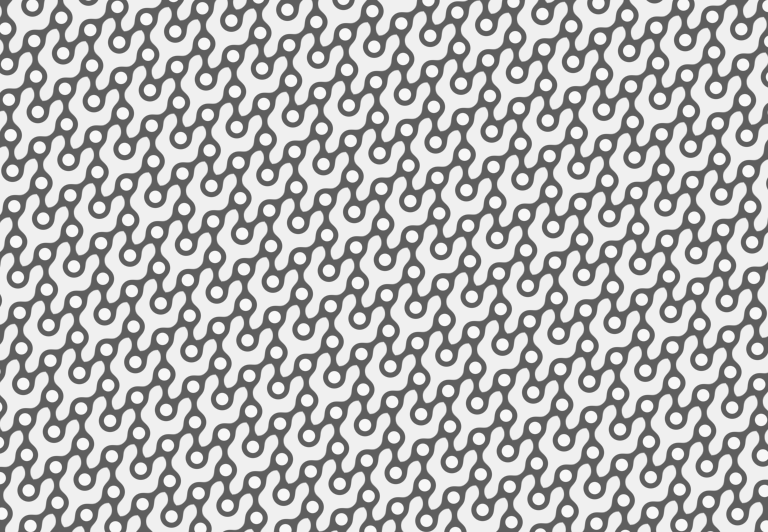
This pattern is drawn by a Shadertoy shader. Its source:

```glsl
// Interlocking pale wrench-shaped blobs and dots on a dark grey linked-ring network.

// Lengths are fractions of the canvas height.
const vec2 STEP_S = vec2(0.05438, -0.02315);  // dot lattice, open direction
const vec2 STEP_T = vec2(0.05100, 0.04362);   // dot lattice, linked direction
const vec2 ANCHOR = vec2(-0.1613, 0.0811);    // a cradled dot, from the centre
const float DOT_RADIUS = 0.0116;
const float RING_RADIUS = 0.0211;
const float LINK_RADIUS = 0.0050;
const float FILLET = 0.0126;
const float EDGE_SOFTNESS = 0.75;             // in pixels

const vec3 DARK_GREY = vec3(0.37);
const vec3 BLOB_WHITE = vec3(0.94);
const vec3 DOT_WHITE = vec3(0.97);

float segmentDistance(vec2 p, vec2 along) {
    float t = clamp(dot(p, along) / dot(along, along), 0.0, 1.0);
    return length(p - along * t);
}

float smoothMin(float a, float b, float k) {
    float h = max(k - abs(a - b), 0.0) / k;
    return min(a, b) - 0.25 * k * h * h;
}

// x: distance to the nearest dot centre, y: distance to the nearest link axis
vec2 networkDistances(vec2 p) {
    mat2 lattice = mat2(STEP_S, STEP_T);
    vec2 cell = floor(inverse(lattice) * p);
    vec2 nearest = vec2(1.0);

    for (int y = -1; y <= 1; y++) {
        for (int x = -1; x <= 2; x++) {
            vec2 site = cell + vec2(x, y);
            vec2 toPoint = p - lattice * site;
            nearest.x = min(nearest.x, length(toPoint));

            // Three kinds of site alternate; omitted links join cells into blobs.
            int kind = int(mod(site.x + 2.0 * site.y + 0.5, 3.0));
            if (kind != 1)
                nearest.y = min(nearest.y, segmentDistance(toPoint, STEP_T));
            if (kind != 2)
                nearest.y = min(nearest.y, segmentDistance(toPoint, STEP_T - STEP_S));
        }
    }
    return nearest;
}

float coverage(float signedDistance, float softness) {
    return 1.0 - smoothstep(-softness, softness, signedDistance);
}

void mainImage(out vec4 fragColor, in vec2 fragCoord) {
    vec2 p = (fragCoord - 0.5 * iResolution.xy) / iResolution.y - ANCHOR;
    float softness = EDGE_SOFTNESS / iResolution.y;

    // Rings and links fused with rounded joints
    vec2 nearest = networkDistances(p);
    float network = smoothMin(nearest.x - RING_RADIUS,
                              nearest.y - LINK_RADIUS, FILLET);

    vec3 color = mix(BLOB_WHITE, DARK_GREY, coverage(network, softness));
    color = mix(color, DOT_WHITE, coverage(nearest.x - DOT_RADIUS, softness));
    fragColor = vec4(color, 1.0);
}
```
